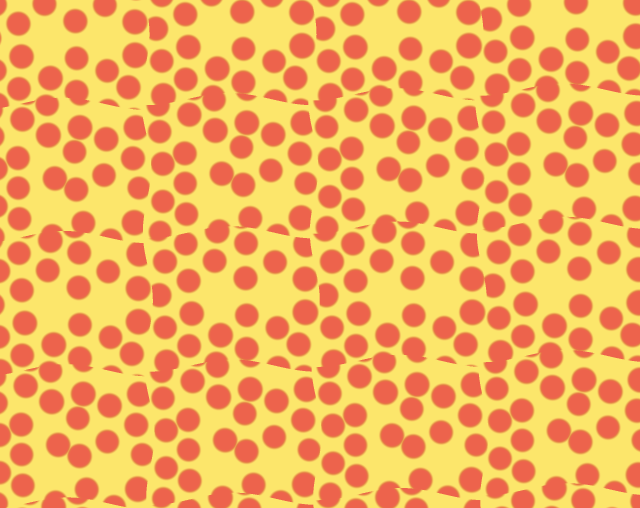
Give the GLSL for this pattern, as a Shadertoy shader.

```glsl
// Lengths are fractions of the canvas height, with y pointing down.
const vec3 GROUND = vec3(0.99, 0.90, 0.42);
const vec3 DOT    = vec3(0.93, 0.39, 0.30);
const vec3 RIM    = vec3(0.89, 0.48, 0.26);

const vec2  TILE    = vec2(0.3287, 0.5246);   // one full repeat, two bands high
const vec2  SEAM    = vec2(0.2845, 0.1950);   // where a repeat begins
const float COLUMNS = 6.0;                    // staggered dot columns per repeat
const vec2  CELL    = vec2(TILE.x / COLUMNS, 0.0656);
const vec2  PHASE   = vec2(0.003, -0.0262);   // first cell within a band
const vec2  JITTER  = vec2(0.020, 0.021);
const vec2  WOBBLE  = vec2(0.009, 0.012);     // waviness of the seams
const float RADIUS  = 0.0232;
const float SPREAD  = 0.13;                   // relative variation of radius
const float LEAN    = 0.0125;                 // sideways drift down the canvas
const float STEP    = -0.0093;                // rise from repeat to repeat
const float SOFT    = 0.0022;                 // half width of the dot edge
const int   SAMPLES = 3;
const float TAU     = 6.28319;

float hash(vec2 p) {
    return fract(sin(dot(p, vec2(127.1, 311.7))) * 43758.5453);
}

// Some cells of the inner even columns stay empty
bool isGap(vec2 id, float kind) {
    bool inner = id.x > 0.0 && mod(id.x, 2.0) == 0.0;
    bool openRow = id.y == 3.0 - kind;
    bool corner = id.x == 4.0 && id.y == 0.0;
    return inner && (openRow || corner);
}

// Signed distance to the dots of one patch, in staggered columns
float scatter(vec2 q, float kind) {
    float dist = 1.0;
    q -= PHASE;
    float x0 = floor(q.x / CELL.x);
    for (int i = -1; i <= 1; i++) {
        float x = x0 + float(i);
        if (x < 0.0 || x >= COLUMNS) continue;
        float stagger = 0.5 * mod(x, 2.0);
        float y0 = floor(q.y / CELL.y - stagger);
        for (int j = -1; j <= 1; j++) {
            vec2 id = vec2(x, y0 + float(j));
            if (isGap(id, kind)) continue;
            vec2 key = id + 3.0 + 19.0 * kind;
            vec2 offset = vec2(hash(key), hash(key + 41.3)) - 0.5;
            vec2 centre = (id + vec2(0.5, 0.5 + stagger)) * CELL + offset * JITTER;
            float r = RADIUS * (1.0 + SPREAD * (hash(key + 77.7) - 0.5));
            dist = min(dist, length(q - centre) - r);
        }
    }
    return dist;
}

// Choose the patch under p, cutting dots along wavy seams
float patchwork(vec2 p) {
    float bandHeight = 0.5 * TILE.y;
    p.x -= LEAN * p.y;

    float sideSeam = SEAM.x + WOBBLE.x * sin(TAU * p.y / bandHeight);
    float column = floor((p.x - sideSeam) / TILE.x);
    vec2 q = p - SEAM - column * vec2(TILE.x, STEP);

    float topSeam = WOBBLE.y * cos(TAU * q.x / TILE.x);
    float band = floor((q.y - topSeam) / bandHeight);
    float kind = mod(band, 2.0);
    q.y -= band * bandHeight;

    // Every other band climbs only at alternate columns
    q.y -= kind * STEP * (1.0 - mod(column, 2.0));
    return scatter(q, kind);
}

vec3 shade(vec2 p) {
    float d = patchwork(p);
    vec3 colour = mix(RIM, GROUND, smoothstep(-SOFT, 1.7 * SOFT, d));
    return mix(DOT, colour, smoothstep(-2.0 * SOFT, 0.0, d));
}

void mainImage(out vec4 fragColor, in vec2 fragCoord) {
    // Supersampling smooths the seams as well as the dots
    vec3 sum = vec3(0.0);
    for (int j = 0; j < SAMPLES; j++) {
        for (int i = 0; i < SAMPLES; i++) {
            vec2 shift = (vec2(i, j) + 0.5) / float(SAMPLES) - 0.5;
            vec2 p = (fragCoord + shift) / iResolution.y;
            sum += shade(vec2(p.x, 1.0 - p.y));
        }
    }
    fragColor = vec4(sum / float(SAMPLES * SAMPLES), 1.0);
}
```
